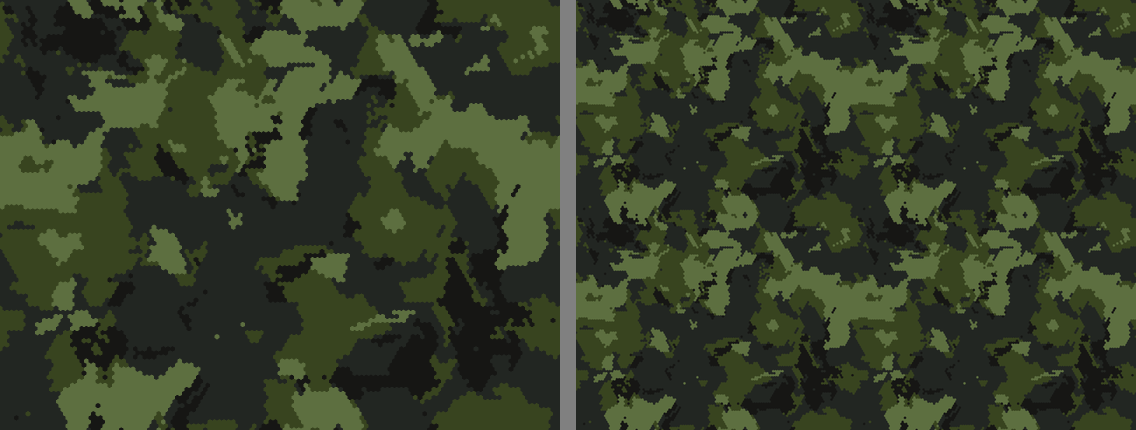
Left, the tile; right, the same tile 2 across and 2 down.
Reproduce this pattern procedurally as a Shadertoy shader.

```glsl
const vec3 CHARCOAL = vec3(0.133, 0.148, 0.135);
const vec3 OLIVE = vec3(0.220, 0.267, 0.120);
const vec3 MOSS = vec3(0.363, 0.434, 0.250);
const vec3 BLACK = vec3(0.088, 0.088, 0.080);

const vec2 HEX_REPEATS = vec2(120.0, 53.0);
const int SAMPLES = 2;

float hash(vec2 p, float seed) {
    return fract(sin(dot(p, vec2(127.1, 311.7)) + seed * 17.31) * 43758.5453);
}

// Wrapped lattice value; the four quadrants are offset to even out the shares
float latticeValue(vec2 cell, vec2 period, float seed) {
    cell = mod(cell, period);
    vec2 halfPeriod = period * 0.5;
    vec2 quadrant = floor(cell / halfPeriod);
    float base = hash(mod(cell, halfPeriod), seed);
    return fract(base + dot(quadrant, vec2(0.25, 0.5)));
}

float tileNoise(vec2 uv, vec2 period, float seed) {
    vec2 p = uv * period;
    vec2 cell = floor(p);
    vec2 f = p - cell;
    f = f * f * (3.0 - 2.0 * f);
    float a = latticeValue(cell, period, seed);
    float b = latticeValue(cell + vec2(1.0, 0.0), period, seed);
    float c = latticeValue(cell + vec2(0.0, 1.0), period, seed);
    float d = latticeValue(cell + vec2(1.0, 1.0), period, seed);
    return mix(mix(a, b, f.x), mix(c, d, f.x), f.y);
}

// Four octaves, normalised to 0..1
float tileFbm(vec2 uv, vec2 period, float seed) {
    float sum = 0.0;
    float total = 0.0;
    float weight = 1.0;
    for (int i = 0; i < 4; i++) {
        sum += weight * tileNoise(uv, period, seed + float(i));
        total += weight;
        weight *= 0.55;
        period *= 2.0;
    }
    return sum / total;
}

// Centre of the pointy-topped hexagon that contains uv
vec2 hexCentre(vec2 uv, vec2 repeats) {
    vec2 p = uv * repeats;
    vec2 a = floor(p + 0.5);
    vec2 b = floor(p) + 0.5;
    vec2 metric = vec2(1.0, sqrt(3.0));
    bool nearA = length((p - a) * metric) < length((p - b) * metric);
    return (nearA ? a : b) / repeats;
}

vec2 warp(vec2 uv, float amount) {
    vec2 period = vec2(8.0, 6.0);
    vec2 offset = vec2(tileFbm(uv, period, 41.0), tileFbm(uv, period, 53.0));
    return uv + amount * (offset - 0.5);
}

// Stacked patches, one flat colour per hexagon
vec3 camouflage(vec2 uv) {
    vec2 p = warp(hexCentre(uv, HEX_REPEATS), 0.15);
    vec3 colour = CHARCOAL;
    colour = mix(colour, OLIVE, step(0.541, tileFbm(p, vec2(12.0, 8.0), 3.0)));
    colour = mix(colour, BLACK, step(0.640, tileFbm(p, vec2(14.0, 10.0), 13.0)));
    colour = mix(colour, MOSS, step(0.598, tileFbm(p, vec2(10.0, 8.0), 27.0)));
    return colour;
}

void mainImage(out vec4 fragColor, in vec2 fragCoord) {
    // Average sub-samples for smooth hexagon edges
    vec3 sum = vec3(0.0);
    for (int y = 0; y < SAMPLES; y++) {
        for (int x = 0; x < SAMPLES; x++) {
            vec2 jitter = (vec2(x, y) + 0.5) / float(SAMPLES) - 0.5;
            sum += camouflage((fragCoord + jitter) / iResolution.xy);
        }
    }
    fragColor = vec4(sum / float(SAMPLES * SAMPLES), 1.0);
}
```
